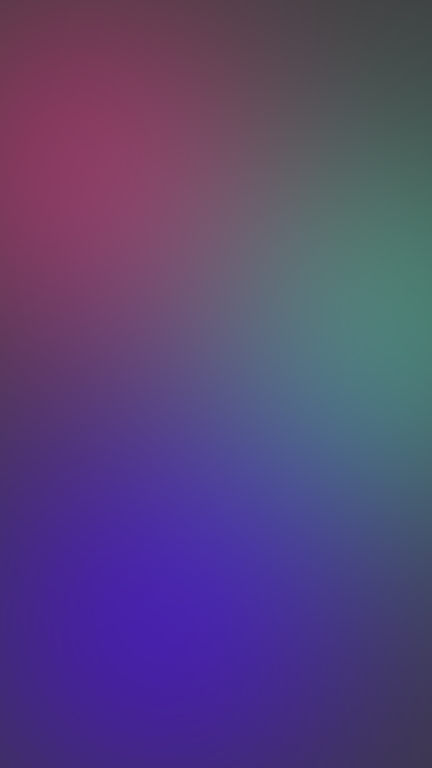
Write a Shadertoy shader that draws this background.

```glsl
// Centers are fractions of the canvas; radii are fractions of its height.
const vec3 BASE_GRAY = vec3(0.23, 0.23, 0.235);

const vec2 ROSE_CENTER = vec2(0.20, 0.78);
const vec3 ROSE_TINT = vec3(0.31, -0.02, 0.125);
const float ROSE_RADIUS = 0.276;

const vec2 TEAL_CENTER = vec2(0.89, 0.57);
const vec3 TEAL_TINT = vec3(0.05, 0.28, 0.195);
const float TEAL_RADIUS = 0.305;

const vec2 VIOLET_CENTER = vec2(0.38, 0.195);
const vec3 VIOLET_TINT = vec3(0.045, -0.12, 0.42);
const float VIOLET_RADIUS = 0.302;

// Soft round light with a Gaussian falloff
float glow(vec2 uv, vec2 center, float radius) {
    float aspect = iResolution.x / iResolution.y;
    vec2 offset = (uv - center) * vec2(aspect, 1.0) / radius;
    return exp(-dot(offset, offset));
}

void mainImage(out vec4 fragColor, in vec2 fragCoord) {
    vec2 uv = fragCoord / iResolution.xy;

    // Blend the three lights over the gray base
    vec3 color = BASE_GRAY;
    color += ROSE_TINT * glow(uv, ROSE_CENTER, ROSE_RADIUS);
    color += TEAL_TINT * glow(uv, TEAL_CENTER, TEAL_RADIUS);
    color += VIOLET_TINT * glow(uv, VIOLET_CENTER, VIOLET_RADIUS);

    fragColor = vec4(clamp(color, 0.0, 1.0), 1.0);
}
```
